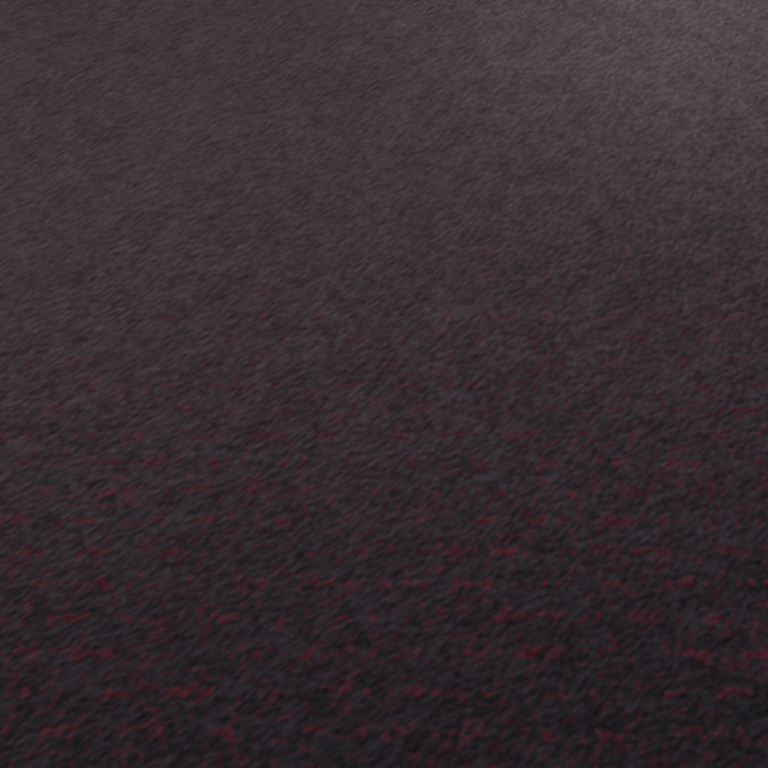
Give the GLSL for this texture, as a WebGL 1 fragment shader.

```glsl
precision highp float;
// Dark woven carpet seen at a slant: fine slanted pile grain shrinking with depth,
// a soft sheen towards the top, and staggered rows of dull red stitches
// laid out on a perspective floor that fade into the distance.
uniform vec2 u_resolution;

const vec3 SHADE = vec3(0.128, 0.116, 0.133);
const vec3 LIT = vec3(0.254, 0.214, 0.235);
const vec3 SHEEN = vec3(0.075, 0.080, 0.078);
const vec3 RED_THREAD = vec3(0.300, 0.112, 0.145);
const vec2 STITCH_CELL = vec2(0.105, 0.056);
const float TILT = 0.5;
const float VANISHING_X = 0.8;

float hash(vec2 p) {
  vec3 q = fract(vec3(p.xyx) * 0.1031);
  q += dot(q, q.yzx + 33.33);
  return fract((q.x + q.y) * q.z);
}

float valueNoise(vec2 p) {
  vec2 cell = floor(p);
  vec2 f = fract(p);
  f = f * f * (3.0 - 2.0 * f);
  float low = mix(hash(cell), hash(cell + vec2(1.0, 0.0)), f.x);
  float high = mix(hash(cell + vec2(0.0, 1.0)), hash(cell + vec2(1.0, 1.0)), f.x);
  return mix(low, high, f.y);
}

float fbm(vec2 p) {
  float sum = 0.0;
  float weight = 0.5;
  for (int i = 0; i < 3; i++) {
    sum += weight * valueNoise(p);
    p = mat2(1.6, 1.2, -1.2, 1.6) * p + 17.3;
    weight *= 0.5;
  }
  return sum / 0.875;
}

// Tufts stretched along a rising diagonal.
vec2 slant(vec2 p, float angle, float stretch) {
  float c = cos(angle);
  float s = sin(angle);
  return vec2((c * p.x + s * p.y) / stretch, c * p.y - s * p.x);
}

// Relief of the pile, lit from the upper left, centred on zero.
float pileRelief(vec2 p) {
  float body = valueNoise(p) - 0.5;
  float slope = valueNoise(p + 31.7) - valueNoise(p + 31.7 + vec2(0.1, 0.6));
  float fibre = valueNoise(p * 1.9 + 71.0) - 0.5;
  return 0.45 * body + 0.40 * slope + 0.30 * fibre;
}

// Short zigzag of stitches in every cell, alternate rows shifted by half.
float stitchRows(vec2 ground, vec2 cellSize) {
  vec2 q = ground / cellSize + vec2(0.0, 0.643);
  q.x += 0.5 * mod(floor(q.y), 2.0);
  vec2 f = fract(q) - 0.5;
  float zigzag = 0.24 * (abs(fract(f.x * 4.0) - 0.5) - 0.25);
  float line = 1.0 - smoothstep(0.05, 0.20, abs(f.y - zigzag));
  float span = 1.0 - smoothstep(0.22, 0.36, abs(f.x));
  return line * span;
}

vec3 carpetLight(vec2 uv) {
  float height = uv.y + 0.14 * (0.5 - uv.x);
  vec3 color = mix(SHADE, LIT, smoothstep(-0.08, 0.88, height));
  float corner = length((uv - vec2(0.95, 1.04)) * vec2(0.8, 1.25));
  return color + SHEEN * (1.0 - smoothstep(0.0, 0.52, corner));
}

void main() {
  vec2 uv = gl_FragCoord.xy / u_resolution;

  // Perspective floor for the pattern, evenly shrinking space for the grain.
  float depth = 1.0 - TILT * uv.y;
  float across = (uv.x - VANISHING_X) / depth;
  vec2 ground = vec2(across, uv.y / depth);
  vec2 pile = vec2(across, -log(depth) / TILT) + 4.0;

  vec2 tuft = slant(pile * 150.0, 0.6, 1.6);
  float relief = pileRelief(tuft);
  float mottle = fbm(pile * 34.0) - 0.5;
  float near = 1.0 - smoothstep(0.15, 0.95, uv.y + 0.12 * (0.5 - uv.x));

  // Pile shading is strongest close to the viewer.
  vec3 color = carpetLight(uv);
  color *= 1.0 + mix(0.42, 0.80, near) * relief + 0.22 * mottle;

  // Red threads: loose flecks everywhere, denser along the stitches.
  float thread = valueNoise(slant(pile * 125.0, 0.5, 1.25) + 53.0);
  float stitches = stitchRows(ground, STITCH_CELL);
  float flecks = smoothstep(0.50, 0.88, thread + 0.17 * stitches);
  float redness = flecks * near * (0.38 + 0.32 * stitches);
  color = mix(color, RED_THREAD * (1.0 + 0.6 * relief), redness);

  gl_FragColor = vec4(clamp(color, 0.0, 1.0), 1.0);
}
```
